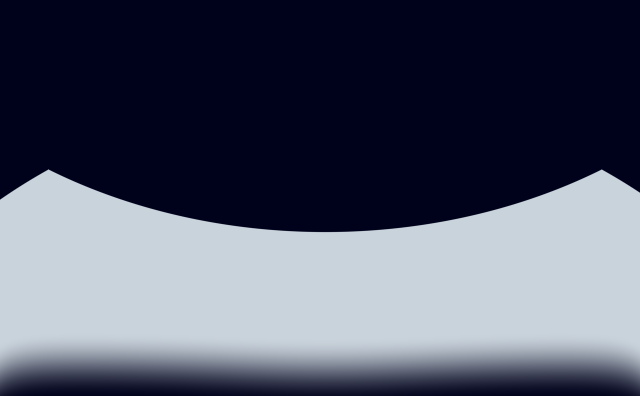
Give the GLSL for this background, as a Shadertoy shader.

```glsl
// Pale crescent between a dark bowl and a soft shadow along the lower edge.

const vec3 NIGHT = vec3(0.0, 0.005, 0.105);
const vec3 MIST = vec3(0.787, 0.826, 0.860);
const float ASPECT = 1.62;

// Approximate signed distance to an ellipse, negative inside.
float ellipseDistance(vec2 p, vec2 radii) {
    float k = length(p / radii);
    float slope = length(p / (radii * radii));
    return k * (k - 1.0) / max(slope, 1e-4);
}

// Antialiased coverage of the inside of a shape.
float coverage(float distance, float pixel) {
    return 1.0 - smoothstep(-0.7 * pixel, 0.7 * pixel, distance);
}

// Blurred shadow whose top sags in the middle and rounds off at the sides.
float lowerShadow(vec2 p, float axis, float blur) {
    float middle = (p.x - axis) / 0.36;
    float side = min(p.x, ASPECT - p.x);
    float top = 0.078 - 0.017 * exp(-middle * middle)
              - 0.030 * exp(-side / 0.05);
    return 1.0 - smoothstep(top - blur, top + blur, p.y);
}

void mainImage(out vec4 fragColor, in vec2 fragCoord) {
    // Canvas units: height is 1
    vec2 p = fragCoord / iResolution.xy * vec2(ASPECT, 1.0);
    float pixel = 1.0 / iResolution.y;
    float axis = 0.823;

    // Large pale disc, cut by a dark ellipse from above
    float disc = length(p - vec2(axis, -0.692)) - 1.445;
    float bowl = ellipseDistance(p - vec2(axis, 1.361), vec2(1.266, 0.947));
    float crescent = coverage(max(disc, -bowl), pixel);

    // Soft fade into the dark at the bottom
    float light = crescent * (1.0 - lowerShadow(p, axis, 0.084));
    fragColor = vec4(mix(NIGHT, MIST, light), 1.0);
}
```
